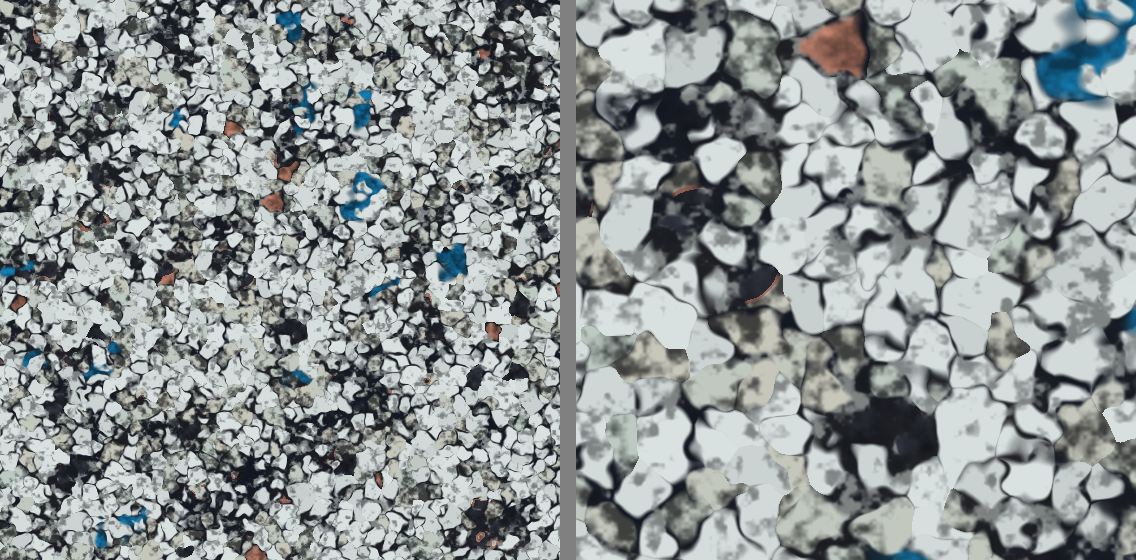
Left, the full canvas; right, a detail of the centre.
This texture is drawn by a Shadertoy shader. Its source:

```glsl
// Thin section of sandstone: pale irregular grains, partly fused, partly rimmed,
// with pockets of dark matrix, mottled and rusty grains and blue-filled pores.
// Grains are cells of a size-weighted, stretched Voronoi pattern.

const float GRAINS_ACROSS = 38.0;   // grain cells along the canvas height
const float SIZE_SPREAD   = 0.42;   // how far large grains crowd small ones
const float STRETCH       = 0.38;   // greatest elongation of a grain
const float GRAIN_RADIUS  = 0.60;   // beyond this a corner becomes a pore
const float RIM_SOFTNESS  = 0.15;   // blur of the rims, in cells
const float FUSED_GAP     = -0.155; // gap where neighbours merge
const float OPEN_GAP      = 0.025;  // gap where rims are strongest
const float ROUGHNESS     = 0.42;   // bending of the outlines
const float PATCH_SCALE   = 12.0;   // frequency of the dark matrix patches
const float PATCH_GAP     = 0.13;   // widening of gaps inside a patch
const float MOTTLE_SCALE  = 105.0;  // frequency of the fine speckle
const float PORES_ACROSS  = 7.0;    // grid of possible blue pores
const float PORE_CHANCE   = 0.17;

const float CLEAR_LIMIT  = 0.69;    // upper bounds of the grain kinds
const float LITHIC_LIMIT = 0.96;
const float RUST_LIMIT   = 0.975;

const vec3 CLEAR_GRAIN  = vec3(0.852, 0.884, 0.882);
const vec3 LITHIC_PALE  = vec3(0.76, 0.785, 0.765);
const vec3 LITHIC_DARK  = vec3(0.24, 0.25, 0.25);
const vec3 OPAQUE_GRAIN = vec3(0.14, 0.15, 0.18);
const vec3 RUST_GRAIN   = vec3(0.56, 0.38, 0.32);
const vec3 MATRIX       = vec3(0.075, 0.095, 0.14);
const vec3 MATRIX_BROWN = vec3(0.14, 0.14, 0.15);
const vec3 MATRIX_CHIPS = vec3(0.56, 0.58, 0.57);
const vec3 PORE_DEEP    = vec3(0.05, 0.22, 0.32);
const vec3 PORE_BLUE    = vec3(0.08, 0.50, 0.72);

struct Grain { float edge; vec2 id; };

float hash(vec2 p) {
    return fract(sin(dot(p, vec2(127.1, 311.7))) * 43758.5453);
}

vec2 hash2(vec2 p) {
    return vec2(hash(p), hash(p + 41.7));
}

float noise(vec2 p) {
    vec2 i = floor(p), f = fract(p);
    f = f * f * (3.0 - 2.0 * f);
    return mix(mix(hash(i), hash(i + vec2(1, 0)), f.x),
               mix(hash(i + vec2(0, 1)), hash(i + vec2(1, 1)), f.x), f.y);
}

float fbm(vec2 p) {
    return 0.57 * noise(p) + 0.28 * noise(p * 2.03 + 17.0) + 0.15 * noise(p * 4.1 + 31.0);
}

// Nearest grain and the distance inwards from its outline, in cells
Grain findGrain(vec2 p) {
    vec2 base = floor(p), id = base;
    float nearest = 9.0, second = 9.0;
    for (int j = -2; j <= 2; j++)
    for (int i = -2; i <= 2; i++) {
        vec2 cell = base + vec2(i, j);
        vec2 r = p - cell - 0.5 - 0.95 * (hash2(cell) - 0.5);
        float angle = 6.2832 * hash(cell + 7.3);
        float c = cos(angle), s = sin(angle);
        float stretch = 1.0 + STRETCH * hash(cell + 13.1);
        r = vec2(c * r.x + s * r.y, c * r.y - s * r.x) * vec2(stretch, 1.0 / stretch);
        float size = hash(cell + 23.9);
        float d = length(r) - SIZE_SPREAD * size * size;
        if (d < nearest) { second = nearest; nearest = d; id = cell; }
        else second = min(second, d);
    }
    return Grain(min(0.5 * (second - nearest), GRAIN_RADIUS - nearest), id);
}

// Ragged blobs scattered on a coarse grid: x = coverage, y = tone
vec2 bluePores(vec2 uv) {
    vec2 p = uv * PORES_ACROSS;
    p += 0.45 * (vec2(noise(uv * 34.0), noise(uv * 34.0 + 50.0)) - 0.5);
    vec2 pore = vec2(0.0);
    for (int j = -1; j <= 1; j++)
    for (int i = -1; i <= 1; i++) {
        vec2 cell = floor(p) + vec2(i, j);
        vec2 r = p - cell - 0.2 - 0.6 * hash2(cell + 3.7);
        float radius = mix(0.08, 0.20, hash(cell + 8.2));
        float cover = smoothstep(radius + 0.05, radius - 0.05, length(r));
        cover *= step(hash(cell + 5.1), PORE_CHANCE);
        if (cover > pore.x) pore = vec2(cover, hash(cell + 19.4));
    }
    return pore;
}

vec3 grainColor(vec2 id, float kind, float mottle) {
    float tone = hash(id + 77.7);
    vec3 clear = CLEAR_GRAIN * (1.0 - 0.09 * tone * tone);
    clear *= 1.0 - 0.40 * smoothstep(0.53, 0.82, mottle);
    vec3 lithic = mix(LITHIC_DARK, LITHIC_PALE, smoothstep(0.18, 0.66, mottle + 0.3 * (tone - 0.5)));
    lithic *= mix(vec3(1.03, 0.99, 0.95), vec3(0.97, 1.01, 1.0), hash(id + 83.1));
    if (kind < CLEAR_LIMIT) return clear;
    if (kind < LITHIC_LIMIT) return lithic;
    if (kind < RUST_LIMIT) return RUST_GRAIN * (0.4 + 1.2 * mottle);
    return OPAQUE_GRAIN * (0.4 + 1.2 * mottle);
}

void mainImage(out vec4 fragColor, in vec2 fragCoord) {
    vec2 uv = fragCoord / iResolution.y;
    float mottle = fbm(uv * MOTTLE_SCALE);
    float patchy = smoothstep(0.57, 0.73, fbm(uv * PATCH_SCALE + 4.0));
    vec2 pore = bluePores(uv);

    // Bent outlines keep the grains irregular
    vec2 bend = vec2(noise(uv * 85.0), noise(uv * 85.0 + 90.0)) - 0.5;
    Grain grain = findGrain(uv * GRAINS_ACROSS + ROUGHNESS * bend);
    float kind = hash(grain.id + 61.3) + 0.12 * patchy;

    // Gaps open in the patches and pores; elsewhere rims fade in and out
    float rimNoise = smoothstep(0.18, 0.78, fbm(uv * 40.0 + 12.0));
    float gap = mix(FUSED_GAP, OPEN_GAP, rimNoise);
    gap += PATCH_GAP * max(patchy, 1.3 * pore.x);
    if (kind > LITHIC_LIMIT) gap = max(gap, 0.0);
    float cover = smoothstep(gap, gap + RIM_SOFTNESS, grain.edge);
    float poreFill = pore.x * step(0.5, hash(grain.id + 29.0));
    cover *= 1.0 - poreFill;

    // Matrix with pale chips, blue filling, then grains on top
    vec3 color = mix(MATRIX, MATRIX_BROWN, noise(uv * 22.0)) * (0.7 + 0.6 * mottle);
    color = mix(color, MATRIX_CHIPS, 0.85 * smoothstep(0.50, 0.76, mottle));
    vec3 blue = mix(PORE_DEEP, PORE_BLUE, clamp(pore.y * 0.6 + 1.6 * mottle - 0.7, 0.0, 1.0));
    color = mix(color, blue, pore.x);
    color = mix(color, grainColor(grain.id, kind, mottle), cover);
    fragColor = vec4(color, 1.0);
}
```
